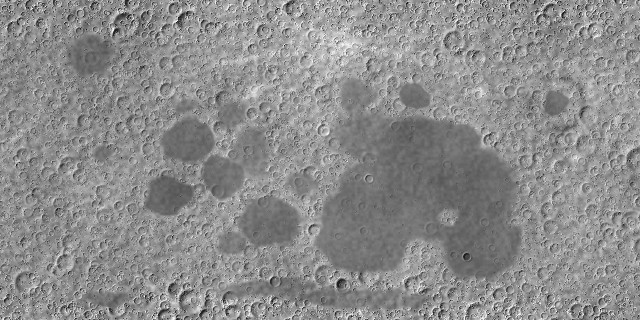
This texture is drawn by a Shadertoy shader. Its source:

```glsl
// Flat grey map of a cratered moon: rough highlands, dark lava plains, bright rays and a ringed basin.
const vec2 LIGHT = vec2(0.85, -0.53);     // direction in which far crater walls catch light
const float HIGHLAND = 0.56, PLAIN = 0.405;
const float RELIEF = 0.25, GRAIN = 0.22;
const float COAST_WARP = 0.055;
const vec2 BASIN = vec2(1.74, 0.68);      // centre of the ringed basin
const vec2 RAY_SOURCE = vec2(1.08, 0.86);

// Ellipses: centre xy, radii zw
const vec4 DEEP_PLAINS[12] = vec4[12](
    vec4(.53, .39, .073, .058), vec4(.59, .55, .075, .07), vec4(.70, .45, .06, .07),
    vec4(.852, .31, .093, .082), vec4(1.33, .54, .17, .10), vec4(1.14, .28, .165, .14),
    vec4(1.42, .39, .20, .16), vec4(1.50, .24, .12, .12), vec4(1.24, .41, .19, .10),
    vec4(1.42, .57, .07, .055), vec4(1.74, .68, .043, .04), vec4(1.307, .70, .05, .04));
const vec4 PALE_PLAINS[12] = vec4[12](
    vec4(.578, .667, .035, .033), vec4(.721, .643, .037, .042), vec4(.79, .52, .06, .075),
    vec4(.95, .427, .055, .032), vec4(1.115, .70, .045, .055), vec4(1.14, .57, .11, .08),
    vec4(.82, .095, .17, .03), vec4(1.14, .065, .24, .03), vec4(.34, .075, .075, .024),
    vec4(.28, .83, .065, .055), vec4(.318, .513, .032, .027), vec4(.73, .24, .045, .03));
const vec4 HILLS[4] = vec4[4](
    vec4(1.325, .20, .05, .04), vec4(1.39, .32, .035, .025),
    vec4(1.23, .135, .08, .018), vec4(.98, .31, .022, .06));
// Large craters: centre xy, radius, floor tint
const vec4 CRATERS[12] = vec4[12](
    vec4(1.07, .113, .019, -.17), vec4(.547, .095, .023, -.13), vec4(1.154, .441, .013, .06),
    vec4(1.86, .904, .025, .10), vec4(1.46, .197, .013, -.16), vec4(1.012, .592, .02, .06),
    vec4(.523, .718, .024, .02), vec4(.86, .12, .017, .0), vec4(.205, .178, .028, .03),
    vec4(1.53, .562, .02, -.06), vec4(1.42, .87, .034, .02), vec4(1.49, .018, .034, .06));
// Bright spots: centre xy, radius, strength
const vec4 GLOWS[6] = vec4[6](
    vec4(1.08, .86, .045, .16), vec4(1.50, .713, .022, .25), vec4(1.80, .505, .013, .28),
    vec4(.79, .71, .018, .20), vec4(1.0, .84, .16, .07), vec4(1.155, .44, .05, .06));
// Bright streaks: start xy, end zw
const vec4 STREAKS[4] = vec4[4](
    vec4(.70, .805, .88, .84), vec4(.765, .69, .82, .735),
    vec4(.57, .05, .73, .125), vec4(.43, .14, .54, .05));

vec3 hash3(vec2 p) {
    vec3 q = fract(p.xyx * vec3(.1031, .1030, .0973));
    q += dot(q, q.yxz + 33.33);
    return fract((q.xxy + q.yzz) * q.zyx);
}

float noise(vec2 p) {
    vec2 cell = floor(p), f = fract(p);
    f *= f * (3.0 - 2.0 * f);
    return mix(mix(hash3(cell).x, hash3(cell + vec2(1, 0)).x, f.x),
               mix(hash3(cell + vec2(0, 1)).x, hash3(cell + 1.0).x, f.x), f.y);
}

float fbm(vec2 p) {
    float sum = 0.0, amp = 0.5;
    for (int i = 0; i < 5; i++) {
        sum += amp * noise(p);
        p = mat2(1.6, 1.2, -1.2, 1.6) * p + 17.3;
        amp *= 0.5;
    }
    return sum;
}

// Lit bowl of unit radius with a raised apron
float craterShade(vec2 v) {
    float d = length(v);
    float wall = smoothstep(.4, .85, d) * (1.0 - smoothstep(.85, 1.05, d));
    float apron = smoothstep(.9, 1.1, d) * (1.0 - smoothstep(1.1, 1.5, d));
    return (wall - .6 * apron) * dot(v, LIGHT) / max(d, .001) - .3 * wall + .12 * apron;
}

float craterLayer(vec2 p, float seed, float density) {
    vec2 cell = floor(p);
    float shade = 0.0;
    for (int j = -1; j <= 1; j++)
    for (int i = -1; i <= 1; i++) {
        vec2 id = cell + vec2(i, j);
        vec3 h = hash3(id + seed);
        float chance = hash3(id + seed + 71.0).y;
        float radius = mix(.17, .45, h.z * h.z);
        shade += craterShade((p - id - h.xy) / radius) * smoothstep(chance - .08, chance + .08, density);
    }
    return shade;
}

float ellipseField(vec2 p, vec4 e) { return 1.0 - length((p - e.xy) / e.zw); }

float segmentDistance(vec2 p, vec4 s) {
    vec2 a = p - s.xy, b = s.zw - s.xy;
    return length(a - b * clamp(dot(a, b) / dot(b, b), 0.0, 1.0));
}

void mainImage(out vec4 fragColor, in vec2 fragCoord) {
    vec2 p = fragCoord / iResolution.y;
    vec2 warp = vec2(fbm(p * 14.0), fbm(p * 14.0 + 40.0)) - .48;
    vec2 q = p + COAST_WARP * warp;

    // Lava plains with ragged coasts and hills rising out of them
    float deep = -9.0, pale = -9.0, hills = -9.0;
    for (int i = 0; i < 12; i++) {
        deep = max(deep, ellipseField(q, DEEP_PLAINS[i]));
        pale = max(pale, ellipseField(q, PALE_PLAINS[i]));
    }
    for (int i = 0; i < 4; i++) hills = max(hills, ellipseField(q, HILLS[i]));
    float plain = max(smoothstep(-.1, .12, deep), .75 * smoothstep(-.25, .3, pale));
    plain *= 1.0 - .8 * smoothstep(-.3, .3, hills);
    float rough = 1.0 - plain;

    // Broad tones
    float tone = mix(HIGHLAND, PLAIN, plain);
    tone += .17 * (fbm(p * 7.0 + 5.0) - .48);
    tone += .025 * smoothstep(.5, .9, p.x) - .02 * smoothstep(.85, 1.0, p.y);

    // Ringed basin: broken dark moat and bright outer rim
    float basinR = length(p - BASIN + .25 * COAST_WARP * warp);
    float moat = exp(-pow((basinR - .083) / .012, 2.0));
    tone -= .15 * moat * smoothstep(.35, .65, noise(p * 22.0));
    float rim = (basinR - .122) / .012;
    tone += exp(-rim * rim) * (.035 - .07 * rim * dot(normalize(p - BASIN), LIGHT));

    // Craters at falling sizes, sparse on the plains, stark near the poles
    float polar = smoothstep(.3, .5, abs(p.y - .5));
    float density = mix(.07, .65, rough * rough);
    float shade = 0.0, scale = 11.0;
    for (int i = 0; i < 5; i++) {
        shade += craterLayer(p * scale, float(i) * 19.0, density * (i == 0 ? .45 : 1.0));
        scale *= 1.65;
    }
    tone += RELIEF * shade * (.62 + .5 * polar) * (.55 + .45 * rough);
    for (int i = 0; i < 12; i++) {
        vec2 v = (p - CRATERS[i].xy) / CRATERS[i].z;
        tone += CRATERS[i].w * (1.0 - smoothstep(.65, .95, length(v))) + .24 * craterShade(v);
    }

    // Fine lit ground
    vec2 g = p * 62.0;
    float slope = fbm(g + .5 * LIGHT) - fbm(g - .5 * LIGHT);
    tone += GRAIN * slope * (.35 + .65 * rough + .4 * polar);
    tone += .12 * (noise(p * 115.0) - .5) * (.5 + .5 * rough);

    // Bright spots, streaks and radial rays
    float mottled = .5 + fbm(p * 45.0);
    for (int i = 0; i < 6; i++) {
        float d = length(p - GLOWS[i].xy) / GLOWS[i].z;
        tone += GLOWS[i].w * exp(-d * d) * mottled;
    }
    for (int i = 0; i < 4; i++)
        tone += .14 * exp(-segmentDistance(p + .012 * warp, STREAKS[i]) / .008) * mottled;
    vec2 ray = p - RAY_SOURCE;
    float fan = pow(noise(vec2(atan(ray.y, ray.x) * 9.0, 3.0)), 4.0);
    tone += .10 * fan * exp(-length(ray) * 2.2) * mottled;

    fragColor = vec4(vec3(clamp(tone, .12, .95)), 1.0);
}
```
